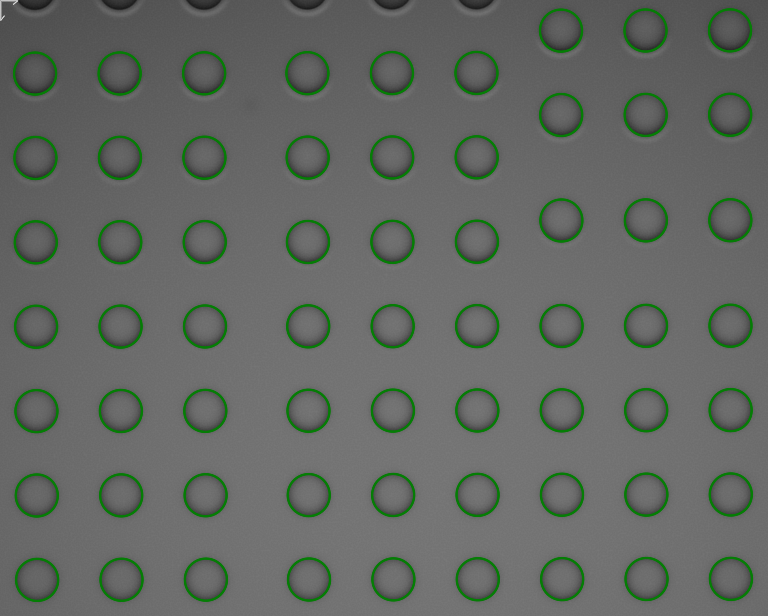
Reproduce this pattern procedurally as a Shadertoy shader.

```glsl
// Grey plate with rows of shaded round dimples, each outlined by a thin green ring.

// Offset of a point from the centre of its random feature, nearest of 3x3 cells
float cellular(vec2 p) {
    vec2 cell = floor(p);
    float nearest = 2.0;
    for (int y = -1; y <= 1; y++)
    for (int x = -1; x <= 1; x++) {
        vec2 c = cell + vec2(x, y);
        vec2 feature = fract(sin(vec2(dot(c, vec2(127.1, 311.7)), dot(c, vec2(269.5, 183.3)))) * 4375.5);
        nearest = min(nearest, length(c + feature - p));
    }
    return nearest;
}

// Centre of a dimple; the unit is the pitch between neighbours
vec2 dimpleCentre(int column, int row) {
    vec2 c = vec2(column, row) + vec2(0.44, 0.428);
    if (column >= 3) c.x += 0.222;
    if (column >= 6) c.y += 0.25 * float(clamp(row - 3, 0, 2));
    // Slight tilt of the whole grid
    return c + vec2(-0.004 * float(row) * (1.0 - 0.07 * float(column)), 0.0015 * float(column));
}

float segment(vec2 p, vec2 a, vec2 b) {
    vec2 ab = b - a;
    return length(p - a - ab * clamp(dot(p - a, ab) / dot(ab, ab), 0.0, 1.0));
}

void mainImage(out vec4 fragColor, in vec2 fragCoord) {
    vec2 uv = fragCoord / iResolution.xy;
    float pixel = 7.3 / iResolution.y;
    vec2 p = fragCoord * pixel;

    // Nearest dimple; the cut-off top row carries no ring
    vec2 offset = vec2(9.0);
    bool ringed = true;
    for (int column = 0; column < 9; column++)
    for (int row = 0; row < 8; row++) {
        vec2 q = p - dimpleCentre(column, row);
        if (dot(q, q) < dot(offset, offset)) {
            offset = q;
            ringed = row < 7;
        }
    }
    float radius = length(offset);

    // Plate: broad pool of light low in the middle, with a faint smudge
    vec2 fromLight = uv - vec2(0.56, 0.2);
    float plate = 0.46 - 0.17 * dot(fromLight, fromLight);
    plate -= 0.02 * exp(-90.0 * dot(p - vec2(2.97, 6.05), p - vec2(2.97, 6.05)));

    // Dark seam around the dimple and a pale glow below it, stronger near the top
    float outside = max(radius - 0.25, 0.0);
    float below = smoothstep(0.0, 1.0, -offset.y / max(radius, 0.001));
    float surface = plate * (1.0 - 0.16 * exp(-outside * 30.0));
    surface += 0.09 * uv.y * uv.y * below * exp(-pow((outside - 0.05) * 28.0, 2.0));

    // Dimple: soft centre, dark rim, highlight drifting upward with height
    float t = length(offset - vec2(0.0, 0.01 + 0.025 * uv.y)) / 0.25;
    float dimple = plate * (0.97 - 0.4 * pow(t, 4.0)) + 0.04 * uv.y * (1.0 - t);
    if (!ringed) dimple *= 0.75;
    float grey = mix(dimple, surface, smoothstep(-0.012, 0.012, radius - 0.245));

    // Fine grain
    grey += 0.025 * (cellular(p * 45.0) - 0.45);
    vec3 color = vec3(grey);

    // Green outline
    float ring = 1.0 - smoothstep(-0.5, 0.5, (abs(radius - 0.249) - 0.0145) / pixel);
    if (ringed) color = mix(color, vec3(0.02, 0.49, 0.02), ring);

    // Small pale axis arrows in the upper left corner
    vec2 corner = vec2(p.x, 7.3 - p.y);
    float axes = min(segment(corner, vec2(0.01), vec2(0.21, 0.01)), segment(corner, vec2(0.01), vec2(0.01, 0.24)));
    axes = min(axes, segment(corner, vec2(0.21, 0.01), vec2(0.16, 0.05)));
    axes = min(axes, segment(corner, vec2(0.01, 0.24), vec2(0.05, 0.19)));
    color = mix(color, vec3(0.85), 1.0 - smoothstep(-0.5, 0.5, (axes - 0.007) / pixel));

    fragColor = vec4(color, 1.0);
}
```
